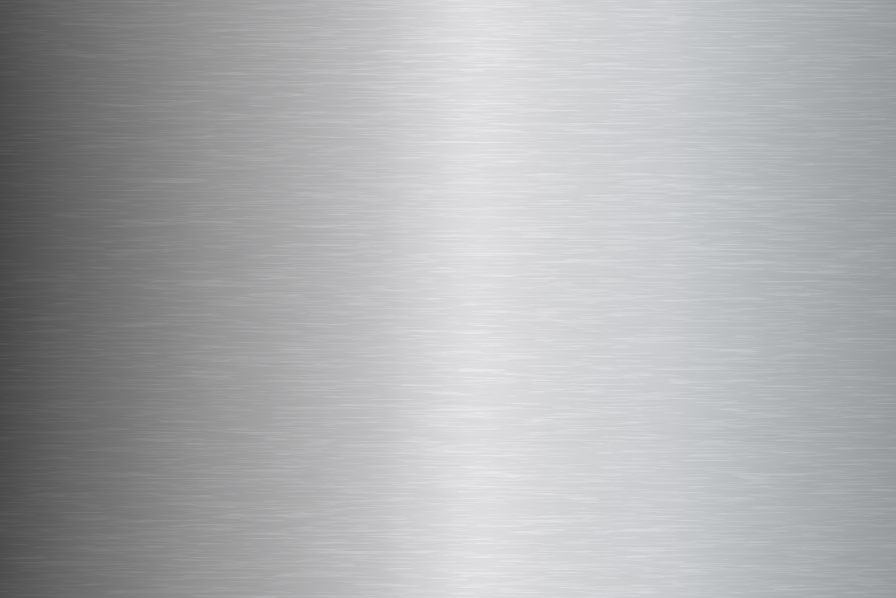
Give the GLSL for this texture, as a Shadertoy shader.

```glsl
// Brushed steel sheet: soft vertical sheen crossed by fine horizontal scratches.

const vec3 NEUTRAL_TINT = vec3(0.998, 0.996, 1.004);
const vec3 COOL_TINT = vec3(0.975, 1.003, 1.018);

float hash(vec2 p) {
    return fract(sin(dot(p, vec2(127.1, 311.7))) * 43758.5453);
}

// Smooth 1D noise along one row, shifted at random so rows never line up
float rowNoise(float x, float row, float seed) {
    x += 40.0 * hash(vec2(row, seed));
    float cell = floor(x);
    float t = smoothstep(0.0, 1.0, x - cell);
    return mix(hash(vec2(cell, row + seed)), hash(vec2(cell + 1.0, row + seed)), t);
}

// Noise stretched along x; scale holds cells per canvas height
float streakNoise(vec2 p, vec2 scale, float seed) {
    p *= scale;
    float row = floor(p.y);
    float t = smoothstep(0.0, 1.0, p.y - row);
    return mix(rowNoise(p.x, row, seed), rowNoise(p.x, row + 1.0, seed), t);
}

// Crisp hairs: stretched noise with ragged ends, cut at a threshold
float hairs(vec2 p, vec2 scale, float threshold, float seed) {
    float ragged = 0.2 * (streakNoise(p, scale * vec2(4.0, 1.2), seed + 500.0) - 0.5);
    float level = streakNoise(p, scale, seed) + ragged;
    return smoothstep(threshold, threshold + 0.14, level);
}

// Adds a soft-ended rise to the tone between two positions
float ramp(float x, float start, float end, float rise) {
    return rise * clamp((x - start) / (end - start), 0.0, 1.0);
}

// Brightness across the sheet: dark left edge, bright band, grey right edge
float sheen(float x) {
    float tone = 0.287;
    tone += ramp(x, 0.0, 0.07, 0.10);
    tone += ramp(x, 0.07, 0.23, 0.193);
    tone += ramp(x, 0.23, 0.45, 0.21);
    tone += 0.085 * smoothstep(0.42, 0.54, x);
    tone -= 0.035 * smoothstep(0.53, 0.63, x);
    tone -= ramp(x, 0.62, 0.75, 0.04);
    tone -= ramp(x, 0.75, 0.88, 0.10);
    tone -= ramp(x, 0.88, 1.0, 0.09);
    return tone;
}

// Signed brightness of the brushing: faint bands, then dense light and dark hairs
float brushing(vec2 p) {
    float bands = streakNoise(p, vec2(2.5, 60.0), 3.0) - 0.5;
    float longHairs = hairs(p, vec2(13.0, 440.0), 0.64, 17.0);
    float shortHairs = hairs(p, vec2(26.0, 470.0), 0.62, 47.0);
    float darkHairs = hairs(p, vec2(20.0, 450.0), 0.64, 71.0);
    return 0.009 * bands + 0.022 * longHairs + 0.021 * shortHairs - 0.009 * darkHairs - 0.004;
}

void mainImage(out vec4 fragColor, in vec2 fragCoord) {
    vec2 uv = fragCoord / iResolution.xy;
    vec2 p = fragCoord / iResolution.y;

    // The dark edge lifts slightly toward the top and bottom
    float edgeLift = 0.03 * pow(abs(2.0 * uv.y - 1.0), 2.0) * (1.0 - smoothstep(0.0, 0.4, uv.x));
    float tone = sheen(uv.x) + edgeLift;

    // Scratches catch more light where the sheet is brighter
    tone += brushing(p) * mix(0.7, 1.0, smoothstep(0.3, 0.7, tone));

    vec3 tint = mix(NEUTRAL_TINT, COOL_TINT, smoothstep(0.5, 1.0, uv.x));
    fragColor = vec4(clamp(tone * tint, 0.0, 1.0), 1.0);
}
```
